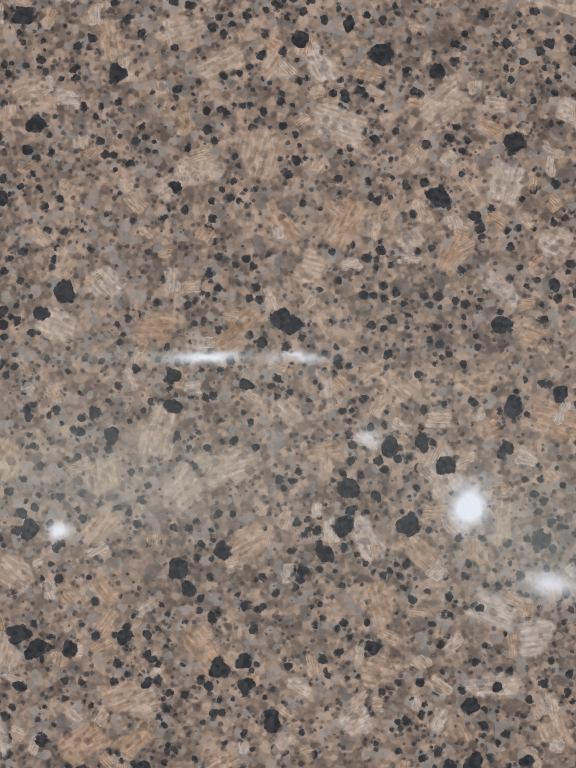
A WebGL 2 fragment shader for this texture:

```glsl
#version 300 es
precision highp float;
// Polished brown granite: fine grains, pale feldspar, black mica and soft lamp reflections.
uniform vec2 u_resolution;
out vec4 fragColor;

float hash(vec2 p) {
    return fract(sin(dot(p, vec2(127.1, 311.7))) * 43758.5453);
}

vec2 hash2(vec2 p) {
    return vec2(hash(p), hash(p + 37.7));
}

float noise(vec2 p) {
    vec2 i = floor(p), f = fract(p);
    f = f * f * (3.0 - 2.0 * f);
    return mix(mix(hash(i), hash(i + vec2(1, 0)), f.x),
               mix(hash(i + vec2(0, 1)), hash(i + vec2(1, 1)), f.x), f.y);
}

float fbm(vec2 p) {
    float sum = 0.0, amp = 0.5;
    for (int i = 0; i < 4; i++) {
        sum += amp * noise(p);
        p = mat2(1.6, 1.2, -1.2, 1.6) * p + 9.3;
        amp *= 0.5;
    }
    return sum / 0.9375;
}

// Cellular mosaic with softened borders: two random values per grain.
vec2 grains(vec2 p) {
    vec2 base = floor(p), sum = vec2(0.0);
    float total = 0.0;
    for (int y = -1; y <= 1; y++)
    for (int x = -1; x <= 1; x++) {
        vec2 id = base + vec2(x, y);
        float w = exp(-9.0 * length(p - id - hash2(id)));
        sum += w * hash2(id + 71.3);
        total += w;
    }
    return sum / total;
}

// Coverage of ragged blots scattered in clusters, one candidate per cell.
float specks(vec2 p, float scale, float share, float seed, float blur) {
    vec2 q = p * scale + seed;
    float ragged = 0.6 * (fbm(q * 2.3) - 0.5), dist = 1.0;
    for (int y = -1; y <= 1; y++)
    for (int x = -1; x <= 1; x++) {
        vec2 id = floor(q) + vec2(x, y);
        float density = share * (0.25 + 1.5 * noise(id * 0.21 + seed));
        float radius = mix(0.16, 0.46, hash(id + 5.1));
        float d = length(q - id - hash2(id)) - radius;
        if (hash(id + 19.9) < density) dist = min(dist, d);
    }
    float edge = blur * scale;
    return 1.0 - smoothstep(-edge, edge, dist + ragged);
}

// Turned blocky crystals: x coverage, y tint, z cleavage lines.
vec3 crystals(vec2 p, float scale, float share, float seed) {
    vec2 q = p * scale + seed;
    float ragged = 0.34 * (fbm(q * 3.5) - 0.5);
    vec3 best = vec3(0.0);
    for (int y = -1; y <= 1; y++)
    for (int x = -1; x <= 1; x++) {
        vec2 id = floor(q) + vec2(x, y);
        if (hash(id + 3.7) > share) continue;
        float a = 6.283 * hash(id + 8.2);
        vec2 r = mat2(cos(a), -sin(a), sin(a), cos(a)) * (q - id - hash2(id));
        vec2 halfSize = mix(vec2(0.18, 0.12), vec2(0.42, 0.27), hash2(id + 12.4));
        vec2 b = abs(r) - halfSize + 0.09;
        float d = length(max(b, 0.0)) + min(max(b.x, b.y), 0.0) - 0.09 + ragged;
        float cover = 1.0 - smoothstep(-0.05, 0.05, d);
        float lines = fbm(r * vec2(5.0, 24.0) + id * 3.1);
        if (cover > best.x) best = vec3(cover, hash(id + 23.6), lines);
    }
    return best;
}

// Soft-edged patch of light.
float glow(vec2 p, vec2 centre, vec2 size) {
    vec2 q = (p - centre) / size;
    return exp(-dot(q, q));
}

vec3 stone(vec2 p, float blur) {
    // Groundmass
    vec2 coarse = grains(p * 95.0), fine = grains(p * 190.0 + 40.0);
    float shade = 0.5 + 0.75 * (coarse.x - 0.5) + 0.6 * (fine.x - 0.5) + 0.5 * (fbm(p * 14.0) - 0.5);
    vec3 color = mix(vec3(0.36, 0.315, 0.29), vec3(0.68, 0.585, 0.525), clamp(shade, 0.0, 1.0));
    color = mix(color, vec3(0.57, 0.55, 0.54), 0.6 * smoothstep(0.65, 0.85, coarse.y));
    color = mix(color, vec3(0.39, 0.36, 0.35), 0.6 * specks(p, 42.0, 0.18, 61.0, blur * 1.6));

    // Feldspar
    vec3 big = crystals(p, 12.0, 0.55, 4.0), small = crystals(p, 25.0, 0.36, 90.0);
    vec3 c = big.x > small.x ? big : small;
    vec3 feldspar = mix(vec3(0.66, 0.54, 0.45), vec3(0.73, 0.67, 0.63), c.y);
    feldspar += 0.32 * (c.z - 0.5) + 0.14 * (fine.y - 0.5);
    color = mix(color, feldspar, 0.78 * c.x);

    // Mica
    float open = 1.0 - 0.7 * c.x;
    float dust = 0.6 * specks(p, 140.0, 0.2, 17.0, blur) * open;
    float flakes = 0.9 * specks(p, 72.0, 0.27, 33.0, blur) * open;
    float clots = 0.95 * specks(p, 31.0, 0.11, 52.0, blur);
    vec3 mica = vec3(0.17, 0.175, 0.195) + 0.1 * (fine.y - 0.5);
    return mix(color, mica, max(max(dust, flakes), clots));
}

void main() {
    vec2 p = gl_FragCoord.xy / u_resolution.y;
    vec3 color = stone(p, max(0.0016, 0.8 / u_resolution.y));

    // Hazy sheen
    float haze = 0.05 + 0.26 * glow(p, vec2(0.13, 0.37), vec2(0.17, 0.07))
               + 0.28 * glow(p, vec2(0.70, 0.29), vec2(0.13, 0.08))
               + 0.12 * glow(p, vec2(0.36, 0.42), vec2(0.6, 0.22))
               + 0.25 * glow(p, vec2(0.20, 0.535), vec2(0.17, 0.008));
    color = mix(color, vec3(0.72, 0.74, 0.71), haze);

    // Lamp reflections, broken up by the surface
    vec2 wobble = p + 0.016 * (vec2(fbm(p * 45.0), fbm(p * 45.0 + 30.0)) - 0.5);
    float lamp = glow(wobble, vec2(0.268, 0.535), vec2(0.043, 0.008))
               + 0.8 * glow(wobble, vec2(0.39, 0.535), vec2(0.034, 0.006))
               + 1.2 * glow(wobble, vec2(0.612, 0.34), vec2(0.023, 0.027))
               + glow(wobble, vec2(0.078, 0.31), vec2(0.013, 0.012))
               + 0.8 * glow(wobble, vec2(0.72, 0.238), vec2(0.035, 0.018))
               + 0.6 * glow(wobble, vec2(0.479, 0.43), vec2(0.014, 0.012));
    color = mix(color, vec3(0.91, 0.93, 0.97), min(lamp, 0.95));
    fragColor = vec4(clamp(color, 0.0, 1.0), 1.0);
}
```
